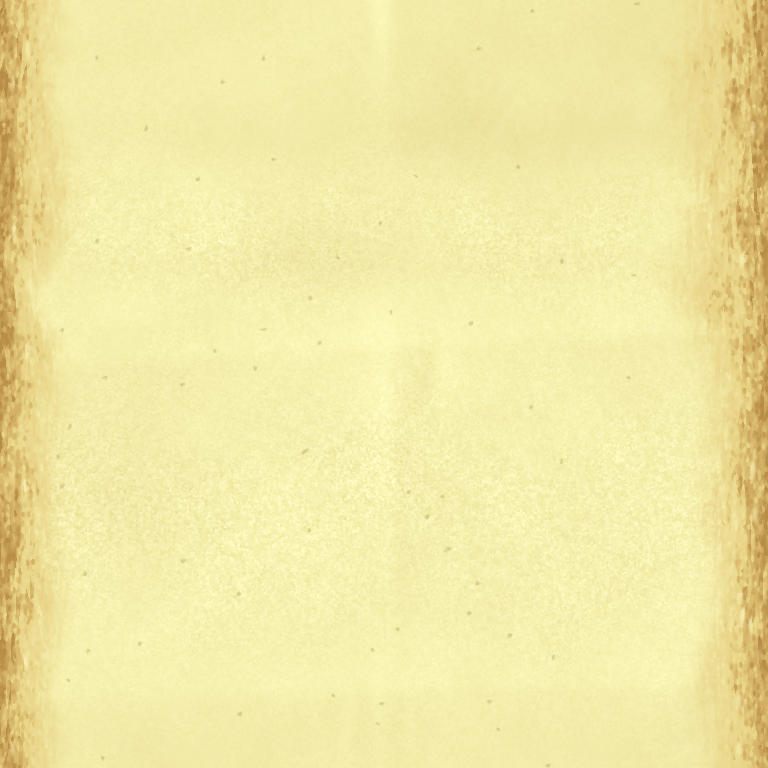
Give the GLSL for this texture, as a three.js fragment shader.

```glsl
// Aged cream paper with soft folds, fine grain, specks and scorched side edges.
// Folds are broken signed ridges, mottling and edge wobble are layered sines,
// and grain, fibres, chips and specks all come from one cellular noise.
varying vec2 vUv;

const vec3 CREAM = vec3(0.978, 0.960, 0.710);
const vec3 SHADE = vec3(0.925, 0.885, 0.615);
const vec3 TAN   = vec3(0.910, 0.830, 0.530);
const vec3 OCHRE = vec3(0.840, 0.710, 0.410);
const vec3 BROWN = vec3(0.680, 0.500, 0.240);
const vec3 SPECK = vec3(0.720, 0.670, 0.380);
const vec3 CHIP  = vec3(0.990, 0.960, 0.740);
const float EDGE_LEFT   = 0.068;  // width of the scorched edges
const float EDGE_RIGHT  = 0.072;
const float GRAIN_SCALE = 290.0;
const float GRAIN_DEPTH = 0.070;
const float SPECK_SCALE = 30.0;

vec2 hash2(vec2 p) {
  vec3 q = fract(vec3(p.xyx) * vec3(0.1031, 0.1030, 0.0973));
  q += dot(q, q.yzx + 33.33);
  return fract((q.xx + q.yz) * q.zy);
}

// x: distance to the nearest scattered point, y: random id of that point
vec2 cells(vec2 p) {
  vec2 base = floor(p), nearest = vec2(9.0, 0.0);
  for (int j = -1; j <= 1; j++)
    for (int i = -1; i <= 1; i++) {
      vec2 cell = base + vec2(float(i), float(j));
      vec2 jitter = hash2(cell);
      float d = length(cell + jitter - p);
      if (d < nearest.x) nearest = vec2(d, fract(jitter.x * 7.3 + jitter.y * 5.1));
    }
  return nearest;
}

// Soft-edged cells of random brightness, about -0.5 to 0.5
float flecks(vec2 p) {
  vec2 c = cells(p);
  return (c.y - 0.5) * (1.0 - smoothstep(0.25, 0.85, c.x));
}

// Warped sine octaves, about -1 to 1
float waves(vec2 p) {
  float sum = 0.0, amp = 0.5;
  for (int i = 0; i < 5; i++) {
    p += 0.7 * sin(p.yx * 1.3 + float(i));
    sum += amp * sin(p.x) * cos(p.y);
    p = mat2(1.5, 1.1, -1.1, 1.5) * p + 1.7;
    amp *= 0.6;
  }
  return sum;
}

float bump(float x, float centre, float width) {
  float d = (x - centre) / width;
  return exp(-d * d);
}

float blob(vec2 p, vec2 centre, vec2 size) {
  return bump(p.x, centre.x, size.x) * bump(p.y, centre.y, size.y);
}

// Positive on the near side of a crease, negative on the far side
float ridge(float d, float width) {
  return (2.0 * smoothstep(-0.014, 0.014, d) - 1.0) * exp(-abs(d) / width);
}

float paperShade(vec2 p) {
  float s = 0.20 + 0.20 * waves(p * vec2(8.0, 12.0)) + 0.10 * waves(p * vec2(40.0, 26.0));
  // Broad dim bands, stronger toward the upper right
  s += smoothstep(0.66, 0.92, p.y) * mix(0.20, 0.50, smoothstep(0.45, 0.62, p.x));
  s += 0.24 * bump(p.y, 0.82, 0.04) + 0.20 * bump(p.y, 0.655, 0.03);
  s += 0.25 * blob(p, vec2(0.42, 0.69), vec2(0.12, 0.07));
  s += 0.25 * blob(p, vec2(0.16, 0.35), vec2(0.12, 0.16));
  s += 0.32 * smoothstep(0.13, 0.03, p.y);
  // Horizontal folds: light above, dim below, fading in and out
  float bend = 0.05 * (p.x - 0.45) + 0.005 * waves(p.xx * 14.0);
  float broken = 0.6 + 0.5 * waves(vec2(p.x * 11.0, 2.0));
  s -= 0.28 * broken * ridge(p.y - 0.543 - bend, 0.045);
  s -= 0.20 * broken * ridge(p.y - 0.096 - bend * 0.5, 0.030);
  // Vertical fold, brightest at the top and below the middle
  s += 0.30 * (0.2 + 0.8 * bump(p.y, 0.36, 0.16)) * ridge(p.x - 0.513, 0.024);
  s -= 0.50 * smoothstep(0.82, 1.0, p.y) * bump(p.x, 0.496, 0.015);
  // Puckers where the folds cross
  s -= 0.30 * blob(p, vec2(0.495, 0.49), vec2(0.025, 0.07));
  s += 0.28 * blob(p, vec2(0.553 + 0.15 * (p.y - 0.5), 0.51), vec2(0.012, 0.045));
  s -= 0.20 * blob(p, vec2(0.578, 0.51), vec2(0.014, 0.045));
  s += 0.16 * blob(p, vec2(0.65, 0.46), vec2(0.07, 0.014));
  return s + 0.12 * blob(p, vec2(0.48, 0.06), vec2(0.09, 0.05)) * sin(p.x * 150.0);
}

void main() {
  vec2 p = vUv;
  bool onRight = p.x > 0.5;
  float inset = onRight ? 1.0 - p.x : p.x;
  vec3 color = mix(CREAM, SHADE, clamp(paperShade(p), -0.2, 1.1));

  // Patchy grain, mostly in two broad bands
  float grainy = 0.3 + 0.6 * bump(p.y, 0.69, 0.08) + 0.8 * bump(p.y, 0.33, 0.16);
  grainy *= 1.0 + 0.5 * waves(p * 15.0);
  float grain = flecks(p * GRAIN_SCALE) + 0.5 * flecks(p * GRAIN_SCALE * 0.45);
  color += GRAIN_DEPTH * grainy * grain * vec3(0.7, 0.8, 1.5);

  // Sparse tiny specks
  vec2 speck = cells(p * SPECK_SCALE + 0.15 * waves(p * 90.0));
  float spot = step(0.93, speck.y) * (1.0 - smoothstep(0.02, 0.13, speck.x));
  color = mix(color, SPECK, 0.5 * spot);

  // Scorched edges: long soft halo, then ragged vertical fibres
  float width = onRight ? EDGE_RIGHT * (1.0 + 0.45 * smoothstep(0.4, 0.7, p.y))
    : EDGE_LEFT * (1.0 + 0.2 * bump(p.y, 0.76, 0.12) - 0.25 * bump(p.y, 0.61, 0.05));
  width *= 1.0 + 0.25 * waves(vec2(p.x * 12.0, p.y * 24.0));
  float burn = 1.0 - inset / width;
  float ragged = 0.5 * flecks(p * vec2(150.0, 22.0)) + 0.5 * flecks(p * vec2(210.0, 120.0));
  burn += (ragged + 0.18 * waves(p * vec2(90.0, 40.0))) * smoothstep(-0.5, 0.5, burn);
  color = mix(color, TAN, 0.95 * smoothstep(-0.45, 0.55, burn));
  color = mix(color, OCHRE, smoothstep(0.42, 0.82, burn));
  color = mix(color, BROWN, 0.75 * smoothstep(0.72, 1.25, burn));

  // Pale chips, denser at the lower right
  vec2 chip = cells(p * vec2(95.0, 30.0) + 4.0);
  float wear = onRight ? 0.08 + 0.3 * bump(p.y, 0.28, 0.12) : 0.07;
  float worn = step(1.0 - wear, chip.y) * (1.0 - smoothstep(0.1, 0.5, chip.x));
  color = mix(color, CHIP, 0.7 * worn * bump(inset, 0.028, 0.016));
  gl_FragColor = vec4(clamp(color, 0.0, 1.0), 1.0);
}
```
